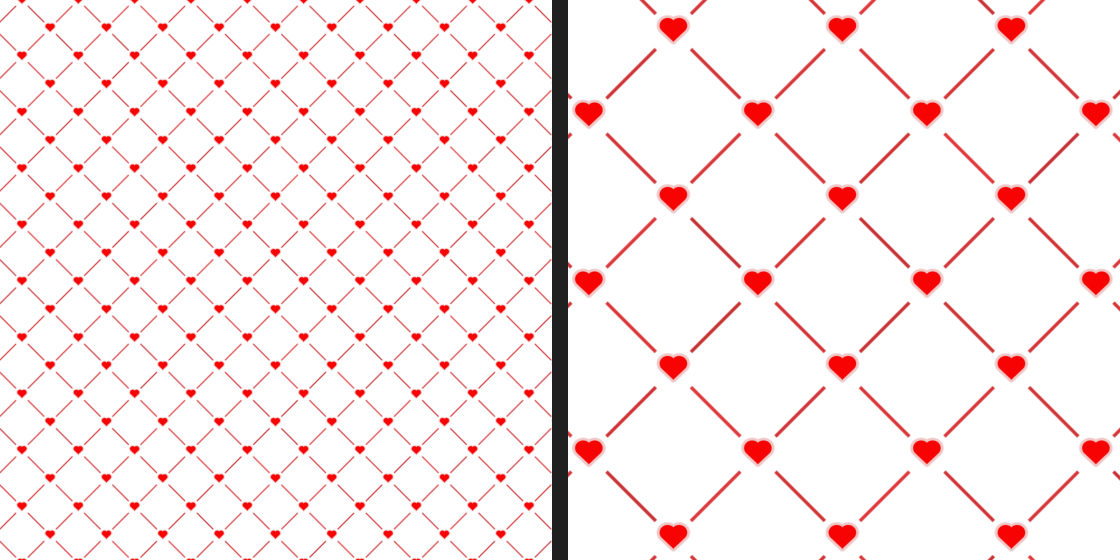
Left, the full canvas; right, a detail of the centre.
Write a Shadertoy shader that draws this pattern.

```glsl
// Red hearts at the crossings of a thin, broken diagonal lattice on white.
#define PERIOD 0.1006                 // heart spacing, in canvas heights
#define ORIGIN vec2(0.0392, 0.9004)   // centre of one heart
#define HEART_SCALE vec2(0.0136, 0.0128)
#define HALO_WIDTH 0.0016
#define LINE_WIDTH 0.0020
#define LINE_DROP 0.0010              // lattice sits slightly below the hearts
#define GAP 0.208                     // bare part of a segment beside each heart
#define PAPER vec3(1.0)
#define HEART_RED vec3(0.97, 0.01, 0.01)
#define LINE_RED vec3(0.84, 0.22, 0.23)
#define HALO_PINK vec3(0.94, 0.78, 0.78)

// Diagonal lattice coordinates: hearts fall on the integers.
vec2 toLattice(vec2 p) {
    return vec2(p.x + p.y, p.x - p.y) / PERIOD;
}

// Signed distance to a heart with its tip at the origin, about 1.1 tall.
float heartDistance(vec2 p) {
    p.x = abs(p.x);
    if (p.x + p.y > 1.0)
        return length(p - vec2(0.25, 0.75)) - sqrt(2.0) / 4.0;
    vec2 toNotch = p - vec2(0.0, 1.0);
    vec2 toSide = p - 0.5 * max(p.x + p.y, 0.0);
    return sqrt(min(dot(toNotch, toNotch), dot(toSide, toSide))) * sign(p.x - p.y);
}

// Antialiased coverage of a signed distance.
float coverage(float d, float pixel) {
    return 1.0 - smoothstep(-pixel, pixel, d);
}

// Uneven ink from layered sines, between 0 and 1.
float inkVariation(vec2 id) {
    return 0.5 + 0.25 * (sin(dot(id, vec2(2.3, 4.1))) + sin(dot(id, vec2(5.7, 1.9)) + 1.3));
}

// Segments along the first axis of r; x is coverage, y is ink variation.
vec2 latticeLine(vec2 r, float pixel) {
    float toLatticeUnit = PERIOD * sqrt(0.5);
    float across = abs(r.y - round(r.y)) * toLatticeUnit - 0.5 * LINE_WIDTH;
    float along = (GAP - abs(r.x - round(r.x))) * toLatticeUnit;
    float ink = inkVariation(vec2(floor(r.x), round(r.y)));
    return vec2(coverage(across, pixel) * coverage(along, pixel), ink);
}

void mainImage(out vec4 fragColor, in vec2 fragCoord) {
    float pixel = 1.0 / iResolution.y;
    vec2 p = fragCoord * pixel - ORIGIN;
    vec3 color = PAPER;

    // Lattice: one family of segments per diagonal.
    vec2 r = toLattice(p + vec2(0.0, LINE_DROP));
    vec2 rising = latticeLine(r, pixel);
    vec2 falling = latticeLine(r.yx + vec2(0.0, 40.0), pixel);
    color = mix(color, LINE_RED * mix(0.92, 1.05, rising.y), rising.x);
    color = mix(color, LINE_RED * mix(0.92, 1.05, falling.y), falling.x);

    // Nearest heart, with a pale rim.
    vec2 cell = toLattice(p);
    cell -= round(cell);
    vec2 local = 0.5 * PERIOD * vec2(cell.x + cell.y, cell.x - cell.y);
    float d = heartDistance(local / HEART_SCALE + vec2(0.0, 0.55)) * HEART_SCALE.y;
    color = mix(color, HALO_PINK, coverage(d - HALO_WIDTH, pixel));
    color = mix(color, HEART_RED, coverage(d, 0.8 * pixel));

    fragColor = vec4(color, 1.0);
}
```
